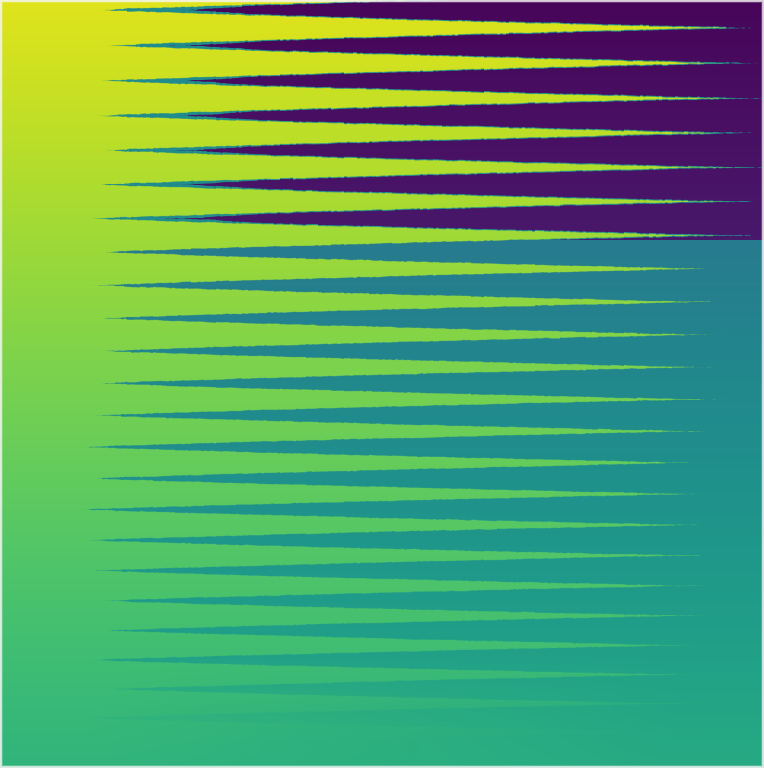
This pattern is drawn by a Shadertoy shader. Its source:

```glsl
// Interleaved ragged wedges between two vertical colour ramps, with a violet upper right block
#define PITCH 0.046484      // row spacing at the top
#define SHRINK 0.000208333  // quadratic tightening of the rows
#define FIRST_ROW 0.01302   // depth of the first wedge axis
#define LEFT_TIP 0.135      // where the dark wedges begin
#define RIGHT_TIP 0.938     // where the light wedges end
#define STEP_DEPTH 0.3125   // depth of the violet to teal step
#define RAGGED 240.0        // edge cells across the canvas
#define ROUGHNESS 0.065     // edge jitter, in rows
#define FRAME 0.0028        // pale border width

float hash(vec2 p) {
    vec3 q = fract(vec3(p.xyx) * 0.1031);
    q += dot(q, q.yzx + 33.33);
    return fract((q.x + q.y) * q.z);
}

// Polynomial ramp from violet through teal and green to yellow
vec3 ramp(float v) {
    vec3 c = vec3(-5.4355, 4.6459, 26.3124);
    c = c * v + vec3(4.7764, -13.7451, -65.3530);
    c = c * v + vec3(6.2283, 14.1799, 56.6906);
    c = c * v + vec3(-4.6342, -5.7991, -19.3324);
    c = c * v + vec3(-0.3309, 0.2148, 0.0951);
    c = c * v + vec3(0.1051, 1.4046, 1.3846);
    c = c * v + vec3(0.2777, 0.0054, 0.3341);
    return clamp(c, 0.0, 1.0);
}

// Fraction of a row covered by the dark wedge at x
float coverage(float t) {
    float body = max(pow(max(t, 0.0), 0.85), 0.08 * step(0.035, t));
    return t > 0.0 ? body : 3.0 * t;
}

void mainImage(out vec4 fragColor, in vec2 fragCoord) {
    vec2 uv = fragCoord / iResolution.xy;
    float x = uv.x;
    float depth = 1.0 - uv.y;
    float pixel = 1.0 / iResolution.y;

    // Rows grow gradually tighter with depth
    float pitch = sqrt(PITCH * PITCH - 4.0 * SHRINK * (depth - FIRST_ROW));
    float n = (PITCH - pitch) / (2.0 * SHRINK);
    float row = floor(n + 0.5);
    float offAxis = abs(n - row);

    // Wedge width, with uneven tips and ragged edges
    float left = LEFT_TIP + 0.045 * (hash(vec2(row, 7.0)) - 0.5);
    float right = RIGHT_TIP - 0.065 * depth;
    float t = (x - left) / (right - left);
    float edgeId = floor(2.0 * n) + 40.0;
    float fine = hash(vec2(floor(x * RAGGED), edgeId));
    float coarse = hash(vec2(floor(x * RAGGED * 0.25), edgeId + 60.0));
    float jitter = ROUGHNESS * (0.5 * (fine + coarse) - 0.5);
    float inside = 0.5 * (coverage(t) + jitter) - offAxis;
    float inset = inside * pitch;

    // Edges dissolve into a plain sideways blend near the bottom
    float dark = smoothstep(-0.8 * pixel, 0.8 * pixel, inset);
    dark = mix(dark, clamp(t, 0.0, 1.0), smoothstep(0.84, 0.98, depth));

    // Colour ramps of the two sides
    vec3 light = ramp(0.95 - 0.3 * depth);
    vec3 teal = ramp(0.41 + 0.29 * (depth - STEP_DEPTH));
    vec3 violet = ramp(0.01 + 0.17 * depth);

    // Violet fills the upper wedges, leaving teal rims and tips
    float rim = mix(0.004, 0.0013, smoothstep(0.24, 0.36, x));
    float core = smoothstep(rim - 0.6 * pixel, rim + 0.6 * pixel, inset);
    float upper = smoothstep(-0.6 * pixel, 0.6 * pixel, STEP_DEPTH - depth);
    vec3 shade = mix(teal, mix(ramp(0.48), violet, core), upper);
    vec3 colour = mix(light, shade, dark);

    // Pale border
    vec2 margin = min(uv, 1.0 - uv);
    float border = min(margin.x, margin.y);
    float pale = 1.0 - smoothstep(FRAME - pixel, FRAME + pixel, border);
    fragColor = vec4(mix(colour, vec3(0.96), 0.85 * pale), 1.0);
}
```
